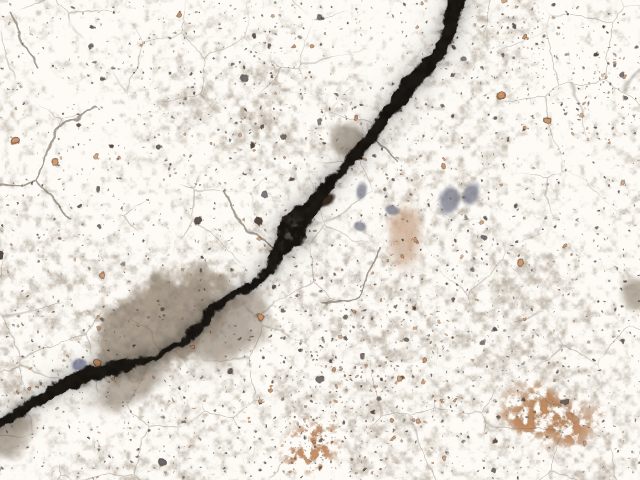
Reproduce this texture procedurally as a WebGL 2 fragment shader.

```glsl
#version 300 es
precision highp float;
// Pale weathered concrete split by a dark diagonal crack, with stains, rust and grit.
uniform vec2 u_resolution;
out vec4 fragColor;

const vec3 CHALK = vec3(0.995, 0.985, 0.965), DUST = vec3(0.74, 0.70, 0.65);
const vec3 DAMP = vec3(0.58, 0.53, 0.47), RUST = vec3(0.66, 0.45, 0.29);
const vec3 SLATE = vec3(0.46, 0.47, 0.53), UMBER = vec3(0.27, 0.21, 0.17);
const vec3 VOID = vec3(0.10, 0.085, 0.07);

// Crack path: position, half width
const vec3 CRACK[15] = vec3[15](
  vec3(-.01, .105, .009), vec3(.073, .163, .009), vec3(.165, .21, .016),
  vec3(.326, .259, .005), vec3(.403, .306, .007), vec3(.448, .361, .007),
  vec3(.542, .418, .007), vec3(.576, .465, .011), vec3(.608, .514, .031),
  vec3(.651, .575, .018), vec3(.694, .63, .007), vec3(.764, .705, .012),
  vec3(.851, .821, .017), vec3(.92, .896, .013), vec3(.958, 1.01, .019));
// Hairlines: start, end
const vec4 HAIR[10] = vec4[10](
  vec4(.12, .73, .08, .62), vec4(0, .615, .08, .62), vec4(.08, .62, .15, .54),
  vec4(.12, .73, .2, .775), vec4(.465, .6, .515, .52), vec4(.515, .52, .57, .48),
  vec4(.02, .97, .08, .86), vec4(.79, .7, .83, .66),
  vec4(.675, .366, .752, .384), vec4(.752, .384, .788, .481));
// Patches: center, radii
const vec4 WET[6] = vec4[6](
  vec4(.335, .315, .165, .092), vec4(.455, .315, .095, .07), vec4(.275, .205, .095, .04),
  vec4(.01, .085, .065, .04), vec4(.725, .705, .035, .04), vec4(1.33, .39, .035, .035));
const vec4 BLUE[5] = vec4[5](
  vec4(.934, .583, .02, .029), vec4(.981, .597, .015, .021), vec4(.753, .6, .011, .018),
  vec4(.816, .563, .014, .009), vec4(.75, .528, .011, .009));

float hash(vec2 p) {
  vec3 q = fract(p.xyx * 0.1031);
  q += dot(q, q.yzx + 33.33);
  return fract((q.x + q.y) * q.z);
}
vec2 hash2(vec2 p) { return vec2(hash(p), hash(p + 71.7)); }
float noise(vec2 p) {
  vec2 i = floor(p), f = fract(p), u = f * f * (3.0 - 2.0 * f);
  return mix(mix(hash(i), hash(i + vec2(1, 0)), u.x),
             mix(hash(i + vec2(0, 1)), hash(i + 1.0), u.x), u.y);
}
float fbm(vec2 p) {
  float sum = 0.0, amp = 0.533;
  for (int i = 0; i < 4; i++) { sum += amp * noise(p); p = p * 2.03 + 17.3; amp *= 0.5; }
  return sum;
}
vec2 warp(vec2 p, float scale, float amount) {
  return p + amount * (vec2(fbm(p * scale + 40.0), fbm(p * scale + 90.0)) - 0.5);
}
// Distance to a segment, position along it
vec2 segment(vec2 p, vec2 a, vec2 b) {
  vec2 pa = p - a, ba = b - a;
  float h = clamp(dot(pa, ba) / dot(ba, ba), 0.0, 1.0);
  return vec2(length(pa - ba * h), h);
}
// Rough-edged ellipse
float blob(vec2 p, vec4 e, float angle, float feather, float rough) {
  float c = cos(angle), s = sin(angle);
  float d = length(mat2(c, -s, s, c) * (p - e.xy) / e.zw) + (rough - 0.5) * 0.9;
  return 1.0 - smoothstep(1.0 - feather, 1.0 + feather, d);
}
float glow(vec2 p, float x, float y, float radius) {
  vec2 q = (p - vec2(x, y)) / radius;
  return exp(-dot(q, q));
}
// Broken network of cell borders
float crazing(vec2 p, float scale, float width) {
  vec2 q = p * scale;
  float near = 9.0, next = 9.0;
  for (int i = 0; i < 9; i++) {
    vec2 c = floor(q) + vec2(i % 3 - 1, i / 3 - 1);
    float d = length(c + hash2(c) - q);
    next = min(next, max(near, d));
    near = min(near, d);
  }
  return smoothstep(0.5, 0.66, fbm(p * 7.0)) * (1.0 - smoothstep(0.0, width * scale, next - near));
}
// Scattered grains, some rusty with a dark rim
vec3 grit(vec3 col, vec2 p, float scale, float density, float px) {
  vec2 q = p * scale, cell = floor(q), rnd = hash2(cell + scale);
  float kind = hash(cell + 13.0), r = mix(0.06, 0.23, kind * kind), soft = px * scale;
  float d = length(q - cell - 0.28 - 0.44 * hash2(cell + 31.0)) - r;
  vec3 core = mix(mix(UMBER, SLATE, rnd.y), RUST * 1.2, step(0.68, rnd.y));
  core = mix(core, UMBER, smoothstep(-0.5 * r, 0.0, d) * 0.8);
  return mix(col, core, step(rnd.x, density) * (1.0 - smoothstep(-soft, soft, d)) * mix(0.5, 0.95, kind));
}

void main() {
  vec2 p = gl_FragCoord.xy / u_resolution.y, bent = warp(p, 22.0, 0.025);
  float px = 1.0 / u_resolution.y, fine = fbm(p * 75.0), rough = fbm(p * 24.0);
  // Mottled concrete
  float shade = 0.35 * fbm(p * 5.0) + 0.65 * fine + 0.1 * glow(p, .39, .83, .13)
    + 0.07 * glow(p, .57, .67, .08) + 0.08 * glow(p, 1.06, .38, .13) + 0.06 * glow(p, .95, .08, .3);
  vec3 col = mix(CHALK, DUST, smoothstep(0.46, 0.9, shade));
  // Damp, rust and blue-grey stains
  float damp = 0.0, blue = 0.0, hair = 9.0, d = 9.0;
  for (int i = 0; i < 6; i++) damp = max(damp, blob(p, WET[i], 0.52, i == 0 ? 0.18 : 0.38, rough) * (i == 0 ? 1.0 : 0.8));
  for (int i = 0; i < 5; i++) blue = max(blue, blob(p, BLUE[i], -0.2, 0.4, rough));
  col = mix(col, DAMP * (0.82 + 0.4 * fine), damp * 0.88);
  float rust = 0.5 * blob(p, vec4(.842, .505, .03, .058), -0.1, 0.5, rough);
  rust = max(rust, blob(p, vec4(1.145, .13, .085, .055), -0.2, 0.4, rough) * smoothstep(0.3, 0.62, fine));
  rust = max(rust, blob(p, vec4(.65, .075, .055, .045), 0.4, 0.5, rough) * smoothstep(0.42, 0.65, fine));
  col = mix(col, RUST * (0.75 + 0.5 * fine), rust * 0.85);
  col = mix(col, SLATE, blue * 0.75);
  // Hairlines
  for (int i = 0; i < 10; i++) hair = min(hair, segment(bent, HAIR[i].xy, HAIR[i].zw).x);
  hair = 1.0 - smoothstep(0.0006, 0.0012 + px, hair);
  col = mix(col, DAMP * 0.8, min(0.65 * hair + 0.32 * crazing(bent, 8.0, 0.004), 0.8));
  // Clustered grit
  float cluster = glow(p, 1.08, .92, .07) + glow(p, 1.25, .84, .09) + glow(p, .64, .08, .09)
    + 0.8 * glow(p, .76, .24, .16) + 0.5 * glow(p, .54, .9, .12);
  vec2 grain = warp(p, 85.0, 0.01);
  for (float i = 0.0; i < 3.0; i++)
    col = grit(col, grain + i * 0.37, 95.0 / exp2(i), 0.13 - 0.035 * i + 0.3 * cluster, px);
  // Dark opening with shadowed lip, rubble pit and loose chip
  vec2 torn = warp(warp(p, 28.0, 0.022), 90.0, 0.01);
  for (int i = 0; i < 14; i++) {
    vec2 s = segment(torn, CRACK[i].xy, CRACK[i + 1].xy);
    d = min(d, s.x - mix(CRACK[i].z, CRACK[i + 1].z, s.y));
  }
  col *= 1.0 - 0.28 * exp(-max(d, 0.0) * 75.0);
  col = mix(col, UMBER * 0.8, blob(p, vec4(.675, .583, .02, .012), 0.4, 0.3, rough));
  float pit = glow(p, .608, .515, .026) * smoothstep(0.42, 0.7, fine);
  vec3 depth = mix(VOID * (0.6 + 0.8 * fine), DAMP * 0.75, pit * 0.7);
  col = mix(col, depth, 1.0 - smoothstep(-px, px + 0.001, d));
  col = mix(col, SLATE * (0.9 + 0.6 * fine), blob(p, vec4(.165, .242, .018, .012), 0.2, 0.25, rough));
  fragColor = vec4(clamp(col, 0.0, 1.0), 1.0);
}
```
